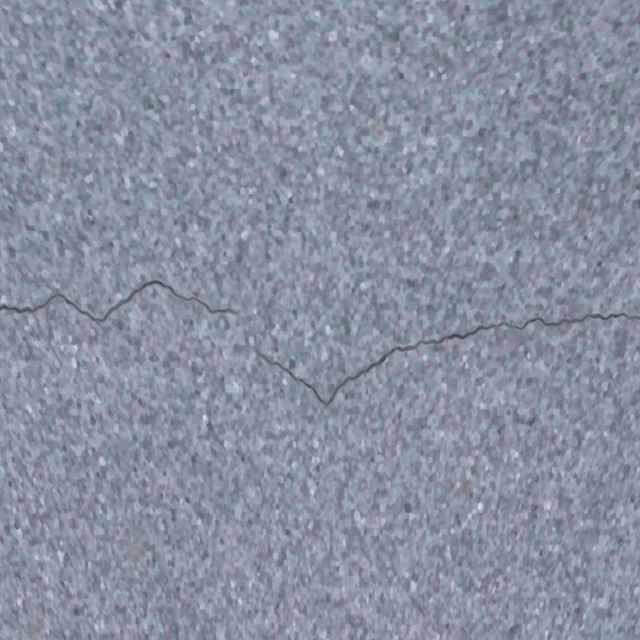
Give the GLSL for this texture, as a WebGL 2 fragment shader.

```glsl
#version 300 es
precision highp float;
// Weathered blue-grey asphalt: two layers of soft cellular grains with
// bright and dark flecks, broad sine mottling, faint rust stains, and a thin
// wandering crack built from tents and layered sines.

uniform vec2 u_resolution;
out vec4 outColor;

const vec3 DARK_STONE  = vec3(0.40, 0.42, 0.48);
const vec3 LIGHT_STONE = vec3(0.65, 0.69, 0.75);
const vec3 CRACK_COLOR = vec3(0.23, 0.23, 0.26);
const vec3 RUST_COLOR  = vec3(0.53, 0.46, 0.43);
const vec3 HUE_SHIFT   = vec3(0.022, -0.010, 0.004); // pinkish against teal grains

const vec2  FINE_SIZE     = vec2(0.0056, 0.0082);
const vec2  COARSE_SIZE   = vec2(0.0088, 0.0125);
const float FINE_AMOUNT   = 0.27;
const float COARSE_AMOUNT = 0.25;
const float FLECK_SHARE   = 0.03;
const float GRAIN_FOCUS   = 7.5;
const float GRAIN_LEAN    = 0.45;
const float BASE_TONE     = 0.54;
const float CRACK_WIDTH   = 0.0024;
const float CRACK_SOFT    = 0.0026;
const int   STAIN_COUNT   = 6;

vec4 hash4(vec2 p) {
    vec4 q = fract(p.xyxy * vec4(0.1031, 0.1030, 0.0973, 0.1099));
    q += dot(q, q.wzxy + 33.33);
    return fract((q.xxyz + q.yzzw) * q.zywx);
}

// Softly blended cellular grains: x is brightness, y is hue, both about zero.
vec2 softGrains(vec2 p) {
    vec2 cell = floor(p);
    vec2 sum = vec2(0.0);
    float total = 0.0;
    for (int j = -1; j <= 1; j++) {
        for (int i = -1; i <= 1; i++) {
            vec2 id = cell + vec2(i, j);
            vec4 h = hash4(id + 57.0);
            vec2 offset = id + 0.12 + 0.76 * h.xy - p;
            float weight = exp(-GRAIN_FOCUS * dot(offset, offset));
            float bright = 2.0 * h.z - 1.0;
            bright += 1.5 * step(1.0 - FLECK_SHARE, h.w);
            bright -= 1.1 * step(h.w, FLECK_SHARE);
            sum += weight * vec2(bright, 2.0 * fract(h.w * 17.0) - 1.0);
            total += weight;
        }
    }
    return sum / total;
}

float mottle(vec2 p) {
    return 0.5 * sin(9.0 * p.x + 3.0 * sin(5.0 * p.y + 1.0))
         + 0.3 * sin(17.0 * p.y - 8.0 * p.x + 2.0 * sin(13.0 * p.x))
         + 0.2 * sin(31.0 * p.x + 23.0 * p.y + 2.0 * sin(27.0 * p.y));
}

float tent(float x, float center, float halfWidth) {
    return max(0.0, 1.0 - abs(x - center) / halfWidth);
}

float jag(float x) {
    return 0.0050 * sin(61.0 * x + 2.0 * sin(23.0 * x))
         + 0.0030 * sin(143.0 * x + 1.3) + 0.0018 * sin(337.0 * x);
}

float leftPath(float x) {
    return 0.516 + 0.044 * tent(x, 0.24, 0.09) + 0.020 * tent(x, 0.09, 0.04)
         - 0.022 * tent(x, 0.16, 0.05) + 0.6 * jag(x);
}

float rightPath(float x) {
    float d = x - 0.51;
    float rise = d < 0.0 ? -0.72 * d : 0.133 * (1.0 - exp(-d / 0.13));
    return 0.373 + rise + 0.8 * jag(x);
}

// Coverage of a line at the given distance, with softened edges.
float stroke(float dist, float width) {
    return 1.0 - smoothstep(width - CRACK_SOFT, width + CRACK_SOFT, dist);
}

float crackMask(vec2 p, float roughness) {
    float e = 0.002;
    float leftSlope = (leftPath(p.x + e) - leftPath(p.x - e)) / (2.0 * e);
    float rightSlope = (rightPath(p.x + e) - rightPath(p.x - e)) / (2.0 * e);
    float leftDist = abs(p.y - leftPath(p.x)) / sqrt(1.0 + leftSlope * leftSlope);
    float rightDist = abs(p.y - rightPath(p.x)) / sqrt(1.0 + rightSlope * rightSlope);
    float width = CRACK_WIDTH * (0.85 + 0.3 * sin(37.0 * p.x) + 0.5 * roughness);
    float left = stroke(leftDist, width) * (1.0 - smoothstep(0.33, 0.40, p.x));
    float right = stroke(rightDist, width) * smoothstep(0.385, 0.42, p.x);
    // Fainter side branch running downwards
    float branchX = 0.076 + 0.026 * (1.0 - smoothstep(0.41, 0.47, p.y)) + 0.4 * jag(p.y);
    float span = smoothstep(0.40, 0.45, p.y) * (1.0 - smoothstep(0.52, 0.54, p.y));
    float branch = 0.6 * stroke(abs(p.x - branchX), 0.7 * width) * span;
    return max(max(left, right), branch) * (0.72 + 0.14 * sin(53.0 * p.x + 1.0));
}

void main() {
    vec2 p = gl_FragCoord.xy / u_resolution;

    // Grains lean one way on the left and the other on the right
    vec2 q = p;
    q.x -= GRAIN_LEAN * (p.x - 0.55) * (p.y - 0.5);
    vec2 fine = softGrains(q / FINE_SIZE);
    vec2 coarse = softGrains(q / COARSE_SIZE + 211.0);

    // Stone tone with broad light and shade
    float patches = mottle(p);
    float shade = 0.05 * patches - 0.13 * smoothstep(0.55, 1.05, p.x) * p.y;
    float tone = BASE_TONE + 0.02 + shade + FINE_AMOUNT * fine.x + COARSE_AMOUNT * coarse.x;
    vec3 color = mix(DARK_STONE, LIGHT_STONE, clamp(tone, -0.4, 1.7));
    float warmth = 0.25 - 0.5 * p.y + 0.2 * patches;
    color += HUE_SHIFT * (0.6 * fine.y + 0.8 * coarse.y + 0.6 * warmth);

    // Scattered rust stains
    for (int i = 0; i < STAIN_COUNT; i++) {
        vec4 h = hash4(vec2(i, 7.0));
        float r = length((p - h.xy) * vec2(1.3, 1.0)) / mix(0.008, 0.015, h.z);
        color = mix(color, RUST_COLOR, 0.4 * exp(-r * r));
    }

    color = mix(color, CRACK_COLOR, crackMask(p, coarse.x + fine.x));
    outColor = vec4(color, 1.0);
}
```
